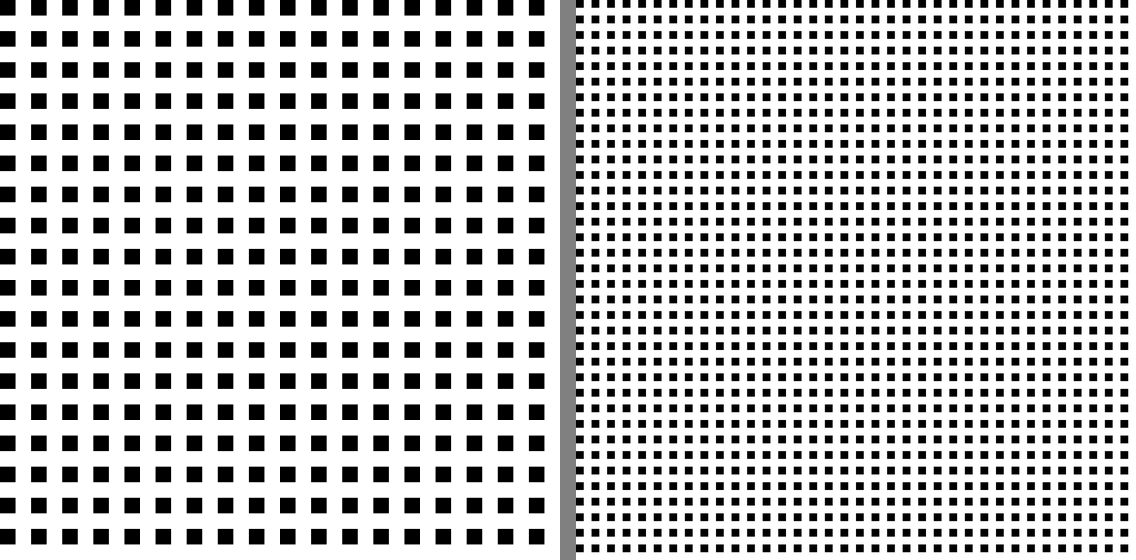
Left: one tile. Right: repeated 2 by 2.
Write a Shadertoy shader that draws this pattern.

```glsl
const float REPEATS = 18.0;                  // cells across and down
const vec2 SQUARE_SIZE = vec2(0.5);          // in cell units
const vec2 SQUARE_CENTER = vec2(0.25, 0.75); // upper left quarter of the cell
const vec3 PAPER_COLOR = vec3(1.0);
const vec3 SQUARE_COLOR = vec3(0.0);

// Fraction of a pixel covered by the repeating square
float squareCoverage(vec2 cellPos, vec2 pixelSize) {
    vec2 offset = abs(fract(cellPos - SQUARE_CENTER + 0.5) - 0.5);
    vec2 inside = 0.5 * SQUARE_SIZE - offset;
    vec2 coverage = clamp(inside / pixelSize + 0.5, 0.0, 1.0);
    return coverage.x * coverage.y;
}

void mainImage(out vec4 fragColor, in vec2 fragCoord) {
    // Whole number of cells per canvas, so opposite edges join
    vec2 cellPos = fragCoord / iResolution.xy * REPEATS;
    vec2 pixelSize = REPEATS / iResolution.xy;

    float ink = squareCoverage(cellPos, pixelSize);
    fragColor = vec4(mix(PAPER_COLOR, SQUARE_COLOR, ink), 1.0);
}
```
